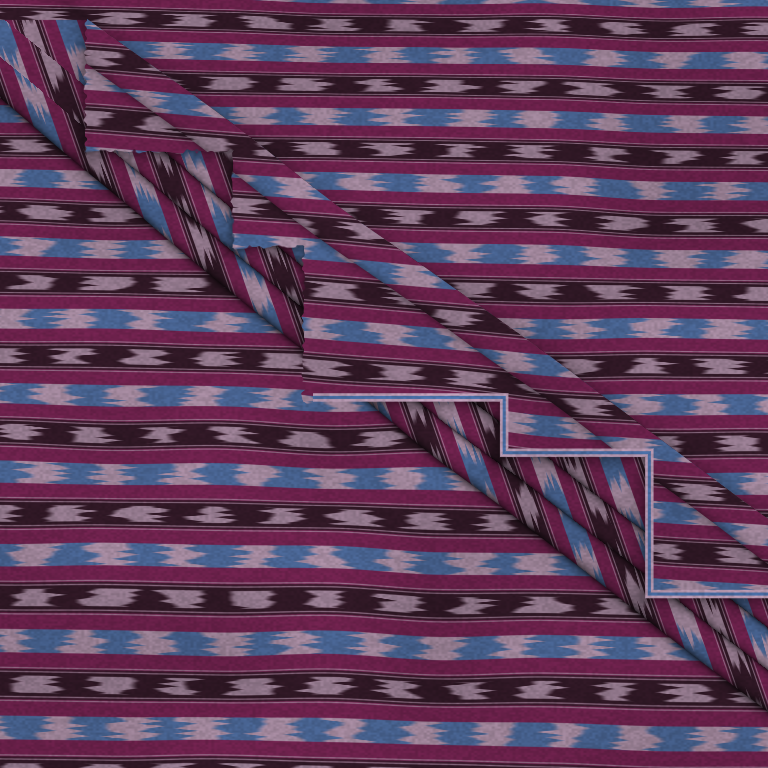
Give the GLSL for this texture, as a Shadertoy shader.

```glsl
// Folded ikat cloth: plum ground with alternating pale/blue and dark/pale dashed
// stripes, spreading slightly downwards. A diagonal fold shows a stepped flap
// above a turned layer; each layer reuses one stripe function.
#define DASH_LENGTH 0.094
#define BAND_HALF 0.135
#define RAGGED 0.34
#define TILT 0.016
#define WEAVE 0.16
#define FOLD_SHADE 0.62
#define HEM_WIDTH 0.011

const vec3 PLUM = vec3(0.41, 0.125, 0.285);
const vec3 DARK = vec3(0.18, 0.09, 0.14);
const vec3 PALE = vec3(0.61, 0.51, 0.59);
const vec3 BLUE = vec3(0.24, 0.36, 0.54);

// Left and lower limits of the flap's steps, y measured from the top
const float STEP_X[5] = float[5](0.111, 0.303, 0.395, 0.651, 0.840);
const float STEP_Y[5] = float[5](0.197, 0.322, 0.523, 0.595, 0.779);

float hash(vec2 p) {
    vec3 q = fract(vec3(p.xyx) * 0.1031);
    q += dot(q, q.yzx + 33.33);
    return fract((q.x + q.y) * q.z);
}

float noise(vec2 p) {
    vec2 i = floor(p), f = fract(p);
    f = f * f * (3.0 - 2.0 * f);
    return mix(mix(hash(i), hash(i + vec2(1, 0)), f.x),
               mix(hash(i + vec2(0, 1)), hash(i + vec2(1, 1)), f.x), f.y);
}

float band(float d, float halfWidth) {
    float soft = 7.0 / iResolution.y;
    return 1.0 - smoothstep(halfWidth - soft, halfWidth + soft, d);
}

float cover(float d) {
    return smoothstep(-0.75, 0.75, d * iResolution.y);
}

// Dye dashes with uneven thread ends
float dashes(float along, float row, float halfLength) {
    float id = floor(row * 2.0 + 0.5) + 40.0;
    float u = along / DASH_LENGTH + hash(vec2(id, 3.0));
    float cell = floor(u), x = fract(u) - 0.5;
    float side = step(0.0, x);
    float rag = noise(vec2(row * 34.0 + 900.0, cell * 2.0 + side + id * 17.0 + 50.0)) - 0.5;
    float size = halfLength + 0.08 * (hash(vec2(cell + 60.0, id)) - 0.5);
    return 1.0 - smoothstep(size - 0.07, size + 0.07, abs(x) + rag * RAGGED);
}

// Whole row numbers hold blue stripes, half numbers hold dark ones
vec3 cloth(float along, float row) {
    float toBlue = abs(row - floor(row + 0.5));
    float toDark = 0.5 - toBlue;
    vec3 light = mix(PALE, BLUE, 0.92 * dashes(along, row, 0.27));
    vec3 dark = mix(DARK, PALE, 0.88 * dashes(along, row, 0.24) * band(toDark, 0.10));
    vec3 color = mix(PLUM, light, band(toBlue, BAND_HALF));
    color = mix(color, DARK, 0.8 * band(toDark, 0.175));
    color = mix(color, dark, band(toDark, BAND_HALF));
    float pinstripe = band(abs(toDark - 0.145), 0.007) + band(abs(toDark - 0.19), 0.007);
    return mix(color, PALE, 0.7 * min(pinstripe, 1.0));
}

void mainImage(out vec4 fragColor, in vec2 fragCoord) {
    vec2 p = fragCoord / iResolution.xy;
    p.y = 1.0 - p.y;
    float wave = noise(p * 7.0 + 20.0) - 0.5;
    vec2 q = p + vec2(0.0, 0.008 * wave);

    // Flat cloth, rows spreading downwards
    float y = q.y - TILT * (p.x - 0.13) - 0.0651;
    float row = (sqrt(max(0.00652 + 0.00781 * y, 0.0)) - 0.0807) / 0.0039;
    vec3 color = cloth(p.x, row);

    // Diagonal limits of the fold
    float upper = 0.735 * p.x - 0.06 + 0.012 * wave;
    float lower = 0.13 + 0.797 * p.x + 0.012 * sin(3.1416 * p.x) + 0.006 * wave;
    float below = p.y - upper, inside = lower - p.y;
    color *= 1.0 - FOLD_SHADE * exp(-abs(inside) * 140.0);
    color *= 1.0 - 0.2 * exp(-abs(below) * 70.0);

    // Stepped flap: union of corners, positive inside
    float flap = -1.0;
    for (int i = 0; i < 5; i++)
        flap = max(flap, min(p.x - STEP_X[i], STEP_Y[i] - p.y));
    float fray = 0.006 * (noise(p * 160.0) - 0.5) * (1.0 - step(0.407, p.x));
    flap += fray;

    // Turned layer with two creases along the fold
    float crease = step(0.055, inside) + step(0.11, inside);
    float turnedRow = (q.x - 0.35 * p.y) / 0.1016 + 0.12 * crease;
    vec3 turned = cloth(p.y + 0.03 * crease, turnedRow);
    float creaseLine = exp(-abs(inside - 0.055) * 210.0) + exp(-abs(inside - 0.11) * 210.0);
    turned *= 1.0 - FOLD_SHADE * creaseLine * smoothstep(0.06, 0.2, p.x);
    turned *= 1.0 - FOLD_SHADE * exp(-abs(inside) * 130.0);
    turned *= 1.0 - 0.4 * exp(min(flap, 0.0) * 90.0);
    color = mix(color, turned, cover(min(inside, min(below, p.y - 0.026))));

    // Flap with a shifted strip at its upper fold and a woven hem
    float strip = 1.0 - cover(below - 0.06);
    float flapRow = (q.y - 0.08 * p.x - 0.094) / 0.1003;
    vec3 top = mix(cloth(p.x, flapRow), cloth(p.x + 0.03, flapRow - 0.22), strip);
    top *= 1.0 - 0.3 * exp(-abs(below - 0.06) * 130.0);
    vec3 hem = mix(PALE * 1.15, BLUE * 1.15, band(abs(flap - 0.5 * HEM_WIDTH) * 10.0, 0.02));
    top = mix(top, hem, cover(HEM_WIDTH - flap) * step(0.407, p.x));
    color = mix(color, top, cover(min(flap, below)));

    // Thread grain and soft uneven light
    float grain = noise(p * vec2(260.0, 380.0)) - 0.5;
    color *= 1.0 + WEAVE * grain + 0.14 * wave;
    fragColor = vec4(clamp(color, 0.0, 1.0), 1.0);
}
```
